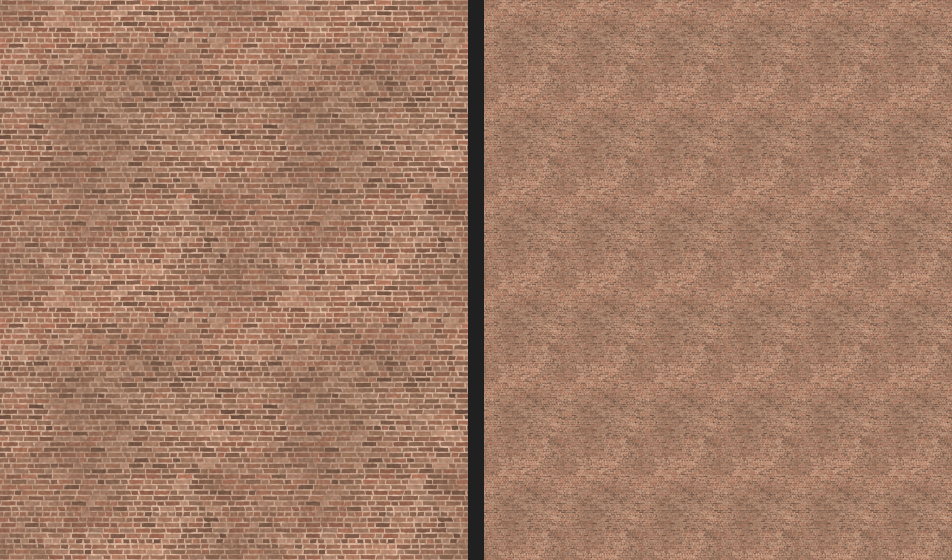
Left, the tile; right, the same tile 3 across and 3 down.
This texture is drawn by a WebGL 2 fragment shader. Its source:

```glsl
#version 300 es
precision highp float;

uniform vec2 u_resolution;
out vec4 fragColor;

const vec2 PANELS = vec2(2.0);         // large stained panels across and down
const vec2 CELLS = vec2(30.0, 52.0);   // half-bricks and courses in a panel
const float CELL_ASPECT = 1.449;       // half-brick width in course heights
const float JOINT = 0.14;              // half the joint, in course heights

const vec3 BROWN = vec3(0.575, 0.43, 0.34);
const vec3 RED = vec3(0.615, 0.40, 0.315);
const vec3 BUFF = vec3(0.68, 0.53, 0.44);
const vec3 BURNT = vec3(0.46, 0.335, 0.27);
const vec3 MORTAR = vec3(0.83, 0.70, 0.61);
const vec3 GRIME = vec3(0.65, 0.495, 0.405);

float hash(vec2 p, float seed) {
    vec3 q = fract(vec3(p.xyx + seed * 7.31) * vec3(0.1031, 0.1030, 0.0973));
    q += dot(q, q.yzx + 33.33);
    return fract((q.x + q.y) * q.z);
}

// Value noise over p in 0..1 that wraps after a whole number of cells
float noise(vec2 p, vec2 period, float seed) {
    vec2 cell = floor(p * period);
    vec2 f = fract(p * period);
    f = f * f * (3.0 - 2.0 * f);
    vec2 a = mod(cell, period);
    vec2 b = mod(cell + 1.0, period);
    return mix(mix(hash(a, seed), hash(vec2(b.x, a.y), seed), f.x),
               mix(hash(vec2(a.x, b.y), seed), hash(b, seed), f.x), f.y);
}

float fbm(vec2 p, vec2 period, float seed) {
    float sum = 0.0;
    float weight = 0.53;
    for (int i = 0; i < 4; i++) {
        sum += weight * noise(p, period, seed + float(i));
        period *= 2.0;
        weight *= 0.5;
    }
    return sum;
}

// Half-bricks per bond period; each choice divides the panel evenly
float bondLength(float pick) {
    if (pick < 0.08) return 1.0;
    if (pick < 0.45) return 2.0;
    return pick < 0.72 ? 3.0 : 5.0;
}

// Returns brick id in xy and distance to the nearest brick edge in z
vec3 brickAt(vec2 grid) {
    float course = mod(floor(grid.y), CELLS.y);
    float bond = bondLength(hash(vec2(course, 3.0), 1.0));
    float x = grid.x + CELLS.x * hash(vec2(course, 9.0), 2.0);
    float along = mod(x, bond);
    float start = 2.0 * floor(along / 2.0);
    float size = min(2.0, bond - start);
    float local = along - start;
    float id = mod(floor(x / bond) * bond + start, CELLS.x);
    float dx = min(local, size - local) * CELL_ASPECT;
    float dy = 0.5 - abs(fract(grid.y) - 0.5);
    return vec3(id, course, min(dx, dy));
}

vec3 brickColor(vec2 id, float redness) {
    float kind = hash(id, 11.0);
    vec3 color = mix(BROWN, RED, clamp(hash(id, 12.0) + redness, 0.0, 1.0));
    color = mix(color, BUFF, 0.75 * smoothstep(0.70, 0.95, kind));
    color = mix(color, BURNT, 0.9 * (1.0 - smoothstep(0.08, 0.24, kind)));
    return color * (0.90 + 0.20 * hash(id, 13.0));
}

void main() {
    vec2 uv = gl_FragCoord.xy / u_resolution;
    vec2 panel = fract(uv * PANELS);
    float pixel = PANELS.y * CELLS.y / u_resolution.y;

    // Nearly level courses and ragged brick edges
    vec2 wobble = vec2(noise(panel, vec2(30.0, 52.0), 21.0),
                       noise(panel, vec2(10.0, 13.0), 22.0)) - 0.5;
    vec3 brick = brickAt(panel * CELLS + wobble * vec2(0.16, 0.08));
    float ragged = 0.12 * (noise(panel, vec2(64.0, 104.0), 23.0) - 0.5);

    // Broad stains, redder bands and fine grain
    float stain = fbm(panel, vec2(3.0, 4.0), 31.0);
    float band = noise(panel, vec2(2.0, 5.0), 41.0);
    float grain = noise(panel, vec2(110.0, 140.0), 51.0);

    // Brick face set in partly soiled mortar
    float soft = max(0.10, 0.55 * pixel);
    float face = smoothstep(JOINT - soft, JOINT + soft, brick.z + ragged);
    float soil = 0.35 * smoothstep(0.42, 0.75, stain)
               + 0.50 * noise(panel, vec2(30.0, 52.0), 61.0);
    vec3 joint = mix(MORTAR, GRIME, clamp(soil, 0.0, 0.8));
    vec3 clay = brickColor(brick.xy, 0.7 * (band - 0.6));
    clay = mix(clay, GRIME, 0.20 * smoothstep(0.45, 0.75, stain));
    vec3 color = mix(joint, clay, face);

    color *= 1.0 + 0.20 * (0.5 - stain) + 0.09 * (band - 0.5) + 0.16 * (grain - 0.5);
    fragColor = vec4(clamp(color, 0.0, 1.0), 1.0);
}
```
